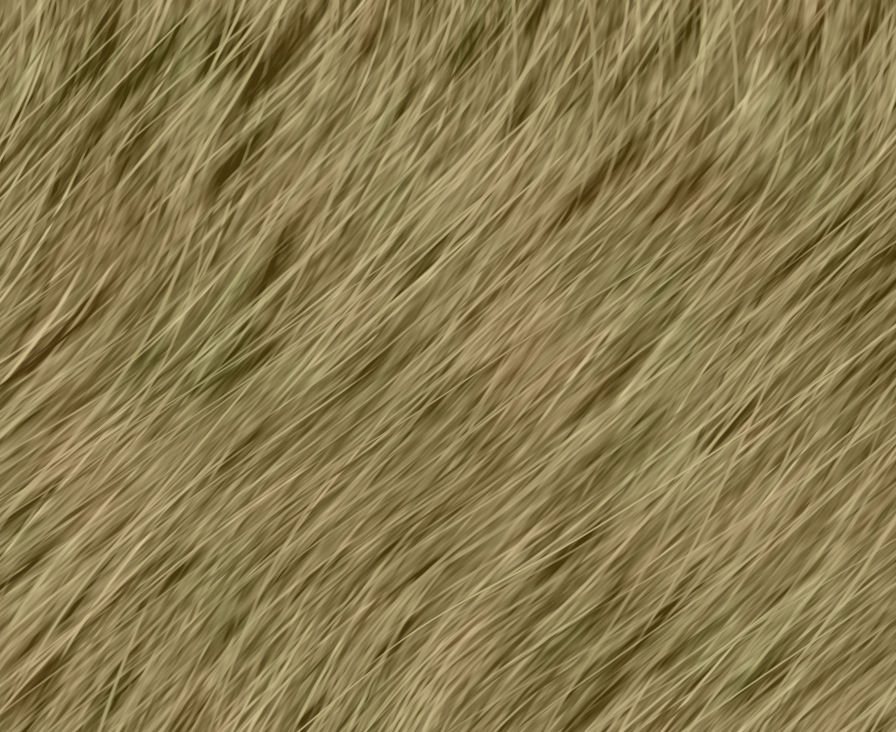
A Shadertoy shader for this texture:

```glsl
const vec3 STRAW = vec3(0.575, 0.515, 0.342);
const float MEAN_TONE = 0.575;
const float SOFT_EDGE = 0.0022;

vec4 hash4(vec2 p) {
    vec4 q = fract(p.xyxy * vec4(0.1031, 0.1030, 0.0973, 0.1099));
    q += dot(q, q.wzxy + 33.33);
    return fract((q.xxyz + q.yzzw) * q.zywx);
}

float gradientDot(vec2 cell, vec2 offset) {
    float angle = 6.2832 * hash4(cell + 71.0).x;
    return dot(vec2(cos(angle), sin(angle)), offset);
}

float gradientNoise(vec2 p) {
    vec2 cell = floor(p), f = fract(p);
    vec2 u = f * f * f * (f * (f * 6.0 - 15.0) + 10.0);
    vec2 e = vec2(0.0, 1.0);
    float low = mix(gradientDot(cell, f), gradientDot(cell + e.yx, f - e.yx), u.x);
    float high = mix(gradientDot(cell + e.xy, f - e.xy), gradientDot(cell + e.yy, f - e.yy), u.x);
    return mix(low, high, u.y);
}

// Straightens the lean of the field, so that stalks run along y
vec2 combed(vec2 uv) {
    float y = uv.y;
    float lean = y * (0.75 + y * (0.6 - 0.567 * y));
    float sway = 0.05 * gradientNoise(uv * 2.3 + 5.0);
    return vec2(uv.x - lean + sway, y);
}

// Coverage of one curved, tapering stalk
float stalk(vec2 d, float tilt, float bend, float halfLength, float width) {
    float along = abs(d.y) / halfLength;
    float across = abs(d.x - tilt * d.y - bend * d.y * d.y);
    float w = width * (1.0 - 0.6 * along * along);
    return (1.0 - smoothstep(w * 0.3, w + SOFT_EDGE, across))
         * (1.0 - smoothstep(0.6, 1.0, along));
}

// Lays one sheet of scattered stalks over the tone below
float layStalks(float tone, vec2 p, vec2 size, float width,
                float center, float spread, float share, float seed) {
    vec2 home = floor(p / size);
    for (int j = -1; j <= 1; j++) {
        for (int i = -1; i <= 1; i++) {
            vec2 cell = home + vec2(i, j);
            vec4 place = hash4(cell + seed * 17.3);
            vec4 look = hash4(cell + seed * 29.7 + 113.0);
            vec2 d = p - (cell + place.xy) * size;
            float cover = stalk(d, 0.24 * (place.z - 0.5), 0.5 * (look.w - 0.5),
                                size.y * mix(0.35, 0.8, place.w),
                                width * mix(0.6, 1.3, look.y));
            float opacity = mix(0.55, 1.0, look.z) * step(fract(look.w * 7.0), share);
            tone = mix(tone, center + spread * (2.0 * look.x - 1.0), cover * opacity);
        }
    }
    return tone;
}

vec2 sheared(vec2 p, float slope, float seed) {
    return vec2(p.x - slope * (p.y - 0.5) + seed * 0.137, p.y + seed * 0.071);
}

void mainImage(out vec4 fragColor, in vec2 fragCoord) {
    vec2 uv = fragCoord / iResolution.y;
    vec2 p = combed(uv);

    // Matted undergrowth
    float tone = 0.51 + 0.22 * gradientNoise(p * vec2(75.0, 15.0))
                      + 0.16 * gradientNoise(p * vec2(32.0, 8.0) + 9.0);

    // Dense short stalks, paler towards the top sheets
    for (int i = 0; i < 12; i++) {
        float k = float(i);
        float slope = mix(-0.38, 0.5, hash4(vec2(k, 3.0)).x);
        tone = layStalks(tone, sheared(p, slope, k), vec2(0.036, 0.2), 0.0028,
                         mix(0.5, 0.6, k / 11.0), 0.2, 0.85, k + 1.0);
    }

    // Shaded hollows and fine broken grain
    float hollow = gradientNoise(sheared(p, 0.1, 2.0) * vec2(24.0, 7.0));
    float clump = gradientNoise(uv * 4.0 + 20.0);
    tone -= 0.19 * smoothstep(0.08, 0.5, hollow + 0.25 * clump);
    tone += 0.13 * gradientNoise(p * vec2(150.0, 38.0));
    tone += 0.07 * gradientNoise(uv * 2.7 + 40.0);

    // Long bright stalks lying on top
    for (int i = 0; i < 4; i++) {
        float k = float(i);
        float slope = mix(-0.3, 0.6, k / 3.0);
        tone = layStalks(tone, sheared(p, slope, k + 5.0), vec2(0.1, 0.38), 0.0024,
                         0.71, 0.08, 0.6, k + 31.0);
    }

    // Straw colour with faint green and brown drifts
    float drift = gradientNoise(uv * 5.0 + 60.0) + 0.6 * gradientNoise(p * vec2(40.0, 9.0) + 30.0);
    vec3 color = STRAW + (clamp(tone, 0.27, 0.84) - MEAN_TONE) * vec3(1.0, 1.0, 0.95);
    color += drift * vec3(0.03, -0.01, 0.01);
    fragColor = vec4(color, 1.0);
}
```
